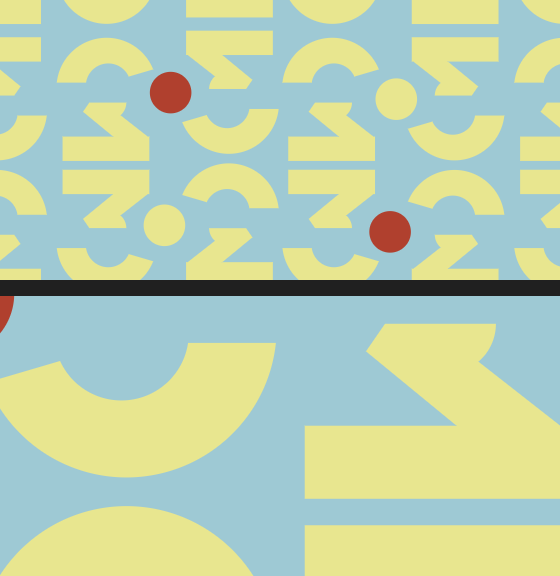
Top, the full canvas; bottom, a detail of the centre.
Give the GLSL for this pattern, as a WebGL 1 fragment shader.

```glsl
precision highp float;
// Mirrored columns of cut rings and zigzag bars with red and yellow discs on pale blue.

uniform vec2 u_resolution;

// Lengths are in units of 1/384 of the canvas height.
const float CANVAS_HEIGHT = 384.0;
const float ROW_PERIOD = 369.0;
const float COLUMN_PITCH = 309.5;
const float PAIR_GAP = 8.5;      // extra space after every second column pair
const float ODD_DROP = 9.0;      // odd pairs sit slightly lower
const float MOTIF_CENTRE = 90.75; // height of a motif above its mirror axis
const float DISC_RADIUS = 28.5;

const vec3 BLUE = vec3(0.62, 0.79, 0.83);
const vec3 YELLOW = vec3(0.91, 0.90, 0.56);
const vec3 RED = vec3(0.69, 0.25, 0.18);

// Signed distance to the line a-b, negative on its left side.
float edge(vec2 p, vec2 a, vec2 b) {
  vec2 along = normalize(b - a);
  return dot(p - a, vec2(along.y, -along.x));
}

float disc(vec2 p, vec2 centre, float radius) {
  return length(p - centre) - radius;
}

float box(vec2 p, vec2 low, vec2 high) {
  vec2 d = max(low - p, p - high);
  return max(d.x, d.y);
}

// Offset to the nearest multiple of the period.
float wrap(float x, float period) {
  return mod(x + 0.5 * period, period) - 0.5 * period;
}

// Bowl: a thick ring cut flat on the right and sloping on the left.
float cutRing(vec2 p) {
  float ring = max(disc(p, vec2(-0.7, -15.5), 68.7),
                   -disc(p, vec2(-3.0, -18.2), 30.8));
  float slope = edge(p, vec2(-31.2, -31.0), vec2(-63.5, -40.5));
  return max(ring, max(p.y + 22.7, slope));
}

// Horizontal bar with a diagonal leg that ends in a rounded foot.
float zigzag(vec2 p) {
  float bar = 51.3 - p.y;
  float upper = edge(p, vec2(31.7, 17.3), vec2(-9.7, 51.3));
  float lower = edge(p, vec2(-59.3, 53.0), vec2(-19.7, 22.0));
  float heel = edge(p, vec2(23.0, 4.7), vec2(31.7, 17.3));
  float foot = disc(p, vec2(-4.9, 4.7), 22.8);
  float leg = max(max(upper, heel), min(lower, foot));
  return max(box(p, vec2(-59.3, 4.7), vec2(59.7, 84.7)), min(bar, leg));
}

// Motif stacked vertically, reflected about the axis; turn = -1 rotates it by half a turn.
float column(vec2 p, vec2 axis, float turn) {
  float height = abs(wrap(p.y - axis.y, ROW_PERIOD));
  vec2 q = turn * vec2(p.x - axis.x, height - MOTIF_CENTRE);
  return min(cutRing(q), zigzag(q));
}

float repeatedDisc(vec2 p, vec2 centre) {
  vec2 q = vec2(p.x - centre.x, wrap(p.y - centre.y, ROW_PERIOD));
  return disc(q, vec2(0.0), DISC_RADIUS);
}

float coverage(float d, float pixel) {
  return clamp(0.5 - d / pixel, 0.0, 1.0);
}

void main() {
  float pixel = CANVAS_HEIGHT / u_resolution.y;
  vec2 p = gl_FragCoord.xy * pixel;
  vec3 colour = BLUE;

  for (int i = -1; i <= 2; i++) {
    float k = float(i);
    float odd = mod(k, 2.0);
    float left = COLUMN_PITCH * k + PAIR_GAP * floor(k * 0.5);
    vec2 q = vec2(p.x - left, p.y);
    vec2 dropped = q + vec2(0.0, ODD_DROP * odd);

    // Two columns, one turned against the other.
    float shapes = min(column(q, vec2(145.5, 157.25), -1.0),
                       column(dropped, vec2(314.5, 166.5), 1.0));
    colour = mix(colour, YELLOW, coverage(shapes, pixel));

    // Discs between them swap colours from pair to pair.
    float upperDisc = repeatedDisc(dropped, vec2(234.0, 257.0));
    float lowerDisc = repeatedDisc(dropped, vec2(225.5, 75.0));
    colour = mix(colour, mix(RED, YELLOW, odd), coverage(upperDisc, pixel));
    colour = mix(colour, mix(YELLOW, RED, odd), coverage(lowerDisc, pixel));
  }

  gl_FragColor = vec4(colour, 1.0);
}
```
